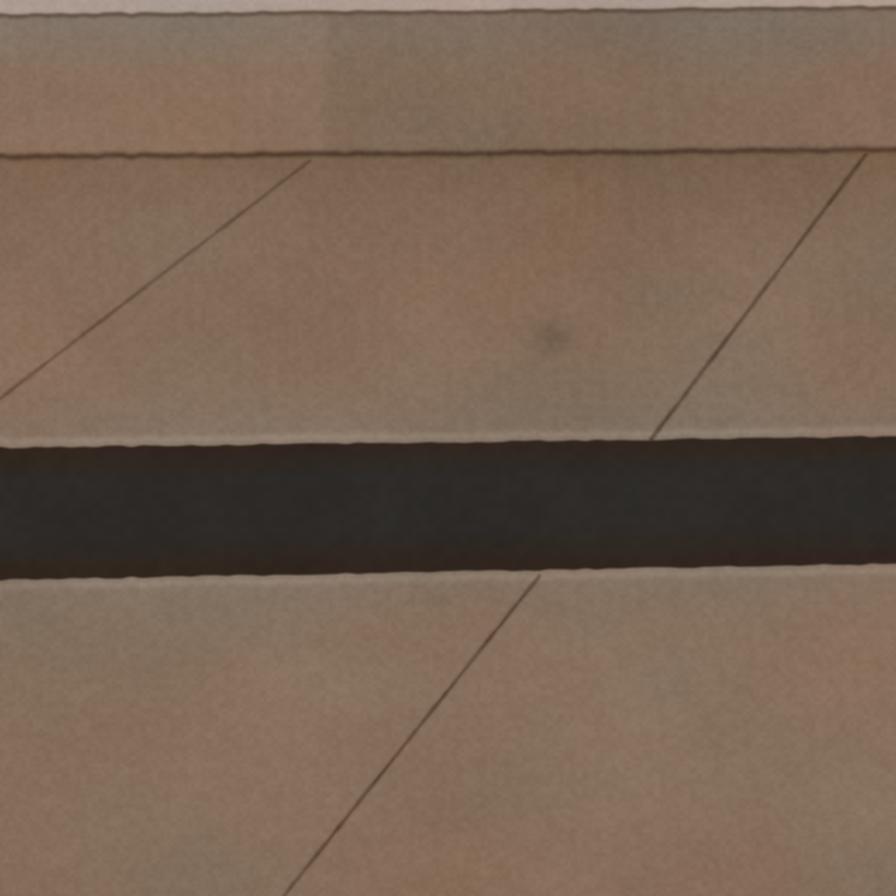
A WebGL 2 fragment shader for this texture:

```glsl
#version 300 es
precision highp float;

uniform vec2 u_resolution;
out vec4 fragColor;

#define STONE vec3(0.525, 0.432, 0.358)
#define STONE_SHADE vec3(0.455, 0.368, 0.288)
#define STONE_GREY vec3(0.505, 0.445, 0.390)
#define SKY_EDGE vec3(0.675, 0.605, 0.565)
#define GAP_CORE vec3(0.178, 0.167, 0.158)
#define GAP_RIM vec3(0.190, 0.148, 0.118)
#define SEAM vec3(0.270, 0.195, 0.145)
#define EDGE_SOFT 0.0022
#define EDGE_WOBBLE 0.0022
#define GRAIN 0.022
#define MOTTLE 0.050

float hash(vec2 p) {
    return fract(sin(dot(p, vec2(127.1, 311.7))) * 43758.545);
}

float noise(vec2 p) {
    vec2 i = floor(p), f = fract(p);
    f = f * f * (3.0 - 2.0 * f);
    return mix(mix(hash(i), hash(i + vec2(1, 0)), f.x),
               mix(hash(i + vec2(0, 1)), hash(i + vec2(1, 1)), f.x), f.y);
}

float fbm(vec2 p) {
    float sum = 0.0, amp = 0.5;
    for (int i = 0; i < 4; i++) {
        sum += amp * noise(p);
        p = p * 2.03 + 17.3;
        amp *= 0.5;
    }
    return sum;
}

float segment(vec2 p, vec2 a, vec2 b) {
    vec2 pa = p - a, ba = b - a;
    return length(pa - ba * clamp(dot(pa, ba) / dot(ba, ba), 0.0, 1.0));
}

// Signed height above a nearly level edge running from left to right
float above(vec2 p, float left, float right) {
    return p.y - mix(left, right, p.x);
}

float bump(float d, float width) {
    return exp(-d * d / (width * width));
}

// Thin, slightly ragged seam between slabs
float joint(vec2 p, vec2 a, vec2 b, float width) {
    float d = segment(p, a, b) + 0.0012 * (noise(p * 90.0) - 0.5);
    return bump(max(d, 0.0), width) * (0.6 + 0.4 * noise(p * 45.0 + 8.0));
}

void main() {
    vec2 uv = gl_FragCoord.xy / u_resolution;
    float soft = max(EDGE_SOFT, 0.8 / u_resolution.y);
    float wobble = EDGE_WOBBLE * (noise(vec2(uv.x * 75.0, 3.0)) - 0.5);

    float rim = above(uv, 0.984, 0.993) + wobble;
    float ledge = above(uv, 0.825, 0.833) + wobble;
    float gapTop = above(uv, 0.500, 0.513) + wobble;
    float gapBottom = above(uv, 0.353, 0.371) - wobble;

    // Main slab, shaded under the ledge and greyer towards the gap
    float shade = exp(min(ledge, 0.0) * 11.0) * mix(0.55, 1.0, uv.x);
    vec3 slab = mix(STONE, STONE_SHADE, shade);
    slab = mix(slab, STONE_GREY, 0.8 * exp(-max(gapTop, 0.0) * 22.0));
    slab *= 1.0 - 0.12 * bump(length((uv - vec2(0.615, 0.625)) * vec2(1.0, 1.2)), 0.022);

    // Lower slab
    vec3 lower = mix(STONE, STONE_GREY, 0.8 * exp(min(gapBottom, 0.0) * 26.0));

    // Upper strip with a faint upright join
    vec3 strip = mix(STONE, STONE_GREY, smoothstep(0.08, 0.155, ledge));
    strip *= mix(1.02, 0.965, smoothstep(0.355, 0.372, uv.x));

    vec3 col = mix(lower, slab, smoothstep(-soft, soft, gapTop));

    // Slanted joints
    float seams = 0.50 * joint(uv, vec2(0.345, 0.820), vec2(0.0, 0.555), 0.0024);
    seams = max(seams, 0.72 * joint(uv, vec2(0.966, 0.827), vec2(0.727, 0.510), 0.0026));
    seams = max(seams, 0.70 * joint(uv, vec2(0.602, 0.357), vec2(0.316, -0.001), 0.0025));
    col = mix(col, SEAM, seams);

    // Strip, its dark lower crease and the pale band above
    col = mix(col, strip, smoothstep(-soft, soft, ledge));
    col = mix(col, SEAM, 0.72 * bump(ledge, 0.0038));
    col = mix(col, SKY_EDGE, smoothstep(-soft, soft, rim));
    col = mix(col, SEAM, 0.45 * bump(rim + 0.002, 0.0030));

    // Patchy tint and fine grain
    float patches = fbm(uv * vec2(6.0, 8.0)) - 0.47;
    float warmth = fbm(uv * vec2(5.0, 7.0) + 41.0) - 0.47;
    col += MOTTLE * (patches * vec3(1.0) + warmth * vec3(0.8, -0.2, -0.5));
    col += GRAIN * (noise(uv * 150.0) + noise(uv * 260.0) - 1.0);

    // Pale lips on both sides of the gap
    col += 0.055 * bump(gapTop - 0.007, 0.005) + 0.045 * bump(gapBottom + 0.007, 0.005);

    // Dark gap, cooler in its middle
    float depth = clamp(gapBottom / (gapBottom - gapTop), 0.0, 1.0);
    float core = smoothstep(0.0, 0.40, depth) * smoothstep(1.0, 0.68, depth);
    vec3 gap = mix(GAP_RIM, GAP_CORE, core);
    gap += 0.012 * (noise(uv * 110.0) - 0.5) + 0.02 * (fbm(uv * 12.0) - 0.47);
    float inGap = smoothstep(-soft, soft, gapBottom) * smoothstep(soft, -soft, gapTop);
    col = mix(col, gap, inGap);

    fragColor = vec4(clamp(col, 0.0, 1.0), 1.0);
}
```
